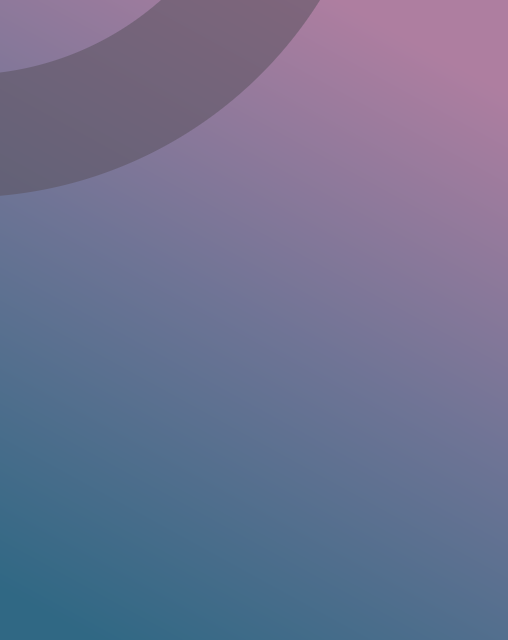
A WebGL 1 fragment shader for this background:

```glsl
precision highp float;

uniform vec2 u_resolution;

// Lengths are in units of the canvas height
const vec3 TEAL = vec3(0.188, 0.408, 0.518);
const vec3 SLATE = vec3(0.435, 0.455, 0.586);
const vec3 PINK = vec3(0.682, 0.494, 0.628);
const vec2 GRADIENT_AXIS = vec2(0.480, 0.877);
const float TEAL_STOP = 0.07;
const float SLATE_STOP = 0.63;
const float PINK_STOP = 1.13;

const vec3 RING_COLOR = vec3(0.353, 0.322, 0.370);
const float RING_OPACITY = 0.55;
const vec2 RING_CENTER = vec2(-0.057, 1.349);
const float RING_RADIUS = 0.5616;
const float RING_HALF_WIDTH = 0.0958;

// Slanted three-stop gradient
vec3 backdrop(vec2 p) {
  float s = dot(p, GRADIENT_AXIS);
  float lower = clamp((s - TEAL_STOP) / (SLATE_STOP - TEAL_STOP), 0.0, 1.0);
  float upper = clamp((s - SLATE_STOP) / (PINK_STOP - SLATE_STOP), 0.0, 1.0);
  return mix(mix(TEAL, SLATE, lower), PINK, upper);
}

// Signed distance to the ring, negative inside the band
float ringDistance(vec2 p) {
  return abs(length(p - RING_CENTER) - RING_RADIUS) - RING_HALF_WIDTH;
}

void main() {
  vec2 p = gl_FragCoord.xy / u_resolution.y;
  float pixel = 1.0 / u_resolution.y;

  // Translucent ring over the gradient, with a one-pixel soft edge
  float coverage = clamp(0.5 - ringDistance(p) / pixel, 0.0, 1.0);
  vec3 color = mix(backdrop(p), RING_COLOR, coverage * RING_OPACITY);

  gl_FragColor = vec4(color, 1.0);
}
```
